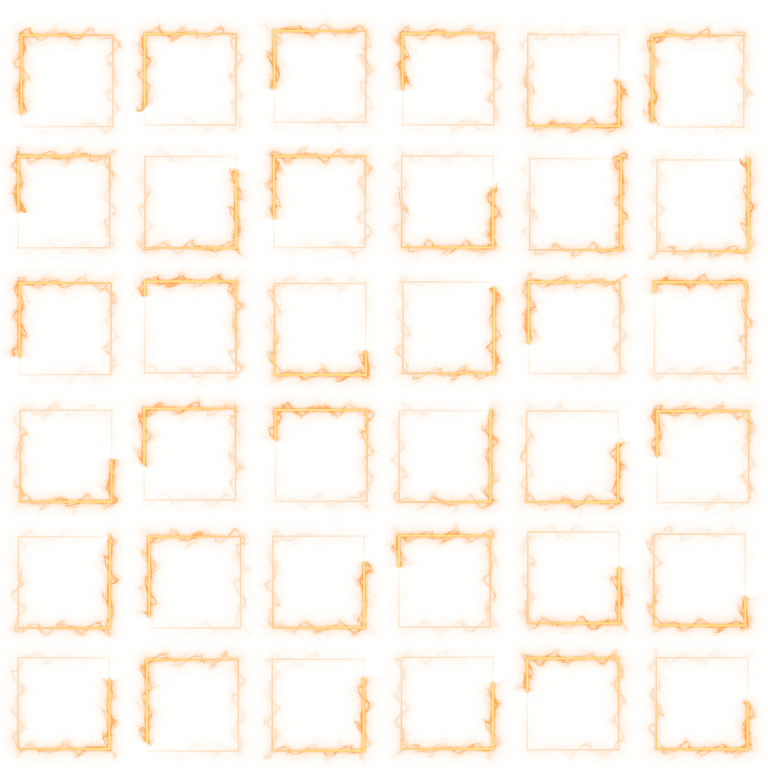
This pattern is drawn by a Shadertoy shader. Its source:

```glsl
// A six by six grid of burning square outlines on white. In each, a hot head
// runs counter-clockwise and leaves a trail that cools along the perimeter.
// Sines bend the flames, and the borders of cellular noise give the wisps.

const float HALF_SIDE = 0.0595;

vec2 hash2(vec2 p) {
    return fract(sin(vec2(dot(p, vec2(127.1, 311.7)), dot(p, vec2(269.5, 183.3)))) * 43758.5);
}

// Gap between the two nearest cell points: zero along the cell borders.
float cellBorder(vec2 p) {
    vec2 cell = floor(p), f = p - cell;
    float nearest = 8.0, second = 8.0;
    for (int y = -1; y <= 1; y++)
    for (int x = -1; x <= 1; x++) {
        vec2 offset = vec2(x, y);
        float d = length(offset + hash2(cell + offset) - f);
        second = min(second, max(nearest, d));
        nearest = min(nearest, d);
    }
    return second - nearest;
}

// Layered sines that push the flames off the straight outline.
vec2 turbulence(vec2 p, vec2 phase) {
    vec2 shift = vec2(0.0);
    float freq = 150.0;
    for (int i = 0; i < 3; i++) {
        shift += 0.8 / freq * sin(freq * (p + shift).yx + phase);
        p = mat2(0.8, 0.6, -0.6, 0.8) * p;
        phase = phase.yx * 1.7 + 1.3;
        freq *= 2.0;
    }
    return shift;
}

float outlineDistance(vec2 p) {
    vec2 e = abs(p) - HALF_SIDE;
    return abs(length(max(e, 0.0)) + min(max(e.x, e.y), 0.0));
}

// Sides travelled counter-clockwise from the lower right corner, 0 to 4.
float perimeterPosition(vec2 p) {
    vec2 t = 0.5 * clamp(p / HALF_SIDE, -1.0, 1.0);
    if (abs(p.x) > abs(p.y)) return p.x > 0.0 ? 0.5 + t.y : 2.5 - t.y;
    return p.y > 0.0 ? 1.5 - t.x : 3.5 + t.x;
}

// One just behind the head, falling to zero at the end of the trail.
float trailPower(vec2 p, float head) {
    float age = fract((head - perimeterPosition(p)) / 4.0);
    return (1.0 - age) * smoothstep(0.0, 0.012, age);
}

void mainImage(out vec4 fragColor, in vec2 fragCoord) {
    vec2 uv = fragCoord / iResolution.xy;
    float pixel = 0.7 / iResolution.y;

    // Grid cell, with a slightly loose placement
    vec2 first = vec2(0.085, 0.082), pitch = vec2(0.1654, 0.163);
    vec2 id = clamp(floor((uv - first) / pitch + 0.5), 0.0, 5.0);
    vec2 p = uv - first - id * pitch - 0.007 * (hash2(id + 3.0) - 0.5);

    // The head sits on the rising or the falling side
    vec2 rnd = hash2(id + 17.0);
    float head = 0.2 + 0.95 * rnd.x + (rnd.y > 0.5 ? 1.85 : 0.0);

    // Straight line and bent flame
    vec2 phase = 6.28 * hash2(id + 41.0);
    vec2 bent = p + turbulence(p, phase);
    float d = outlineDistance(p), flameD = outlineDistance(bent);
    float power = trailPower(p, head), flamePower = trailPower(bent, head);

    // Wisps in two sizes, thicker in gusts
    float wisps = 1.0 - smoothstep(0.0, 0.4, cellBorder(bent * 85.0 + id * 31.0));
    wisps += 0.6 * (1.0 - smoothstep(0.0, 0.5, cellBorder(bent * 170.0 + id * 57.0)));
    float gust = 0.75 + 0.35 * sin(95.0 * p.x + phase.x) * sin(80.0 * p.y + phase.y);

    float halo = 0.17 * power * exp(-d * d / 0.00013);
    float flame = 0.65 * exp(-flameD / 0.0024) + 0.5 * wisps * exp(-flameD / 0.0052);
    float line = 1.0 - smoothstep(0.0012 - pixel, 0.0012 + pixel, d);
    float border = exp(-d * d / 0.00001) * smoothstep(0.4, 0.9, power);

    float heat = halo + flame * gust * pow(flamePower, 1.1);
    heat = max(heat, 0.75 * line * sqrt(power)) + 0.6 * border;

    // White through peach to orange, then a yellow core on the hot part
    vec3 colour = mix(vec3(1.0, 1.0, 0.995), vec3(1.0, 0.68, 0.39), min(heat, 1.0));
    float core = line * smoothstep(0.45, 0.8, power);
    colour = mix(colour, vec3(1.0, 0.9, 0.55), core);
    fragColor = vec4(colour, 1.0);
}
```
